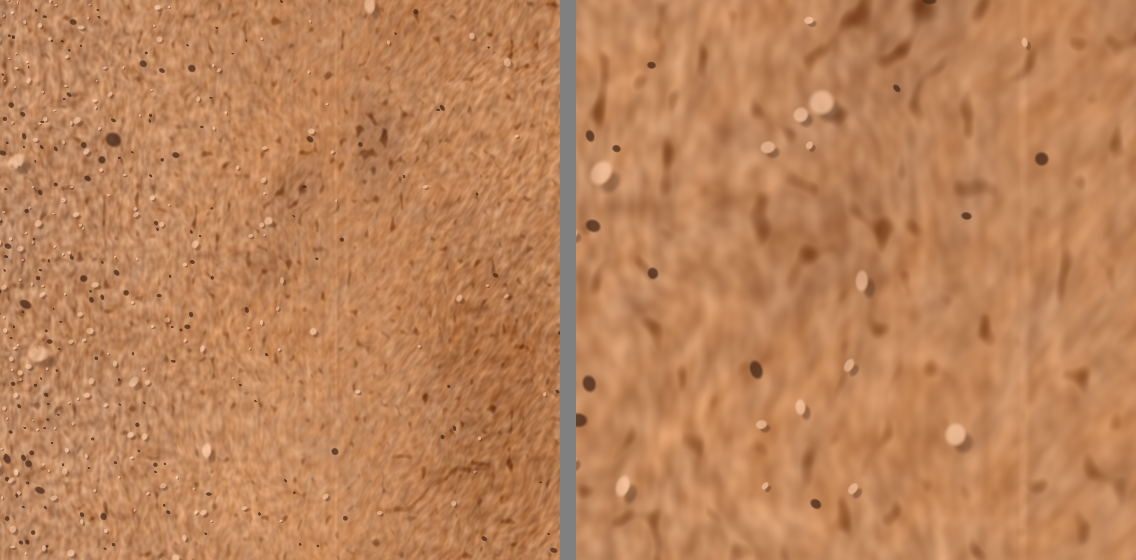
Left, the full canvas; right, a detail of the centre.
Give the GLSL for this texture, as a three.js fragment shader.

```glsl
varying vec2 vUv;

vec2 hash2(vec2 p) {
  vec3 q = fract(p.xyx * vec3(0.1031, 0.1030, 0.0973));
  q += dot(q, q.yzx + 33.33);
  return fract((q.xx + q.yz) * q.zy);
}

float cornerSlope(vec2 cell, vec2 offset) {
  float angle = 6.2832 * hash2(cell + 200.0).x;
  return dot(vec2(cos(angle), sin(angle)), offset);
}

float gradientNoise(vec2 p) {
  vec2 i = floor(p), f = fract(p);
  vec2 u = f * f * f * (f * (f * 6.0 - 15.0) + 10.0);
  vec2 x = vec2(1.0, 0.0);
  float low = mix(cornerSlope(i, f), cornerSlope(i + x, f - x), u.x);
  float high = mix(cornerSlope(i + x.yx, f - x.yx), cornerSlope(i + 1.0, f - 1.0), u.x);
  return 1.4 * mix(low, high, u.y);
}

// Two octaves of upright, elongated grain
float grain(vec2 p) {
  return gradientNoise(p * vec2(72.0, 43.0)) + 0.65 * gradientNoise(p * vec2(135.0, 85.0) + 31.0);
}

// Coverage of pale stones (x) and of dark holes and shadows (y), denser to the left
vec2 pebbles(vec2 uv, float scale, float density) {
  vec2 p = uv * scale, cover = vec2(0.0);
  for (int j = -1; j <= 1; j++) {
    for (int i = -1; i <= 1; i++) {
      vec2 id = floor(p) + vec2(float(i), float(j));
      vec2 place = hash2(id + scale), kind = hash2(id + scale + 57.0);
      float chance = density * (exp(-4.5 * max(id.x, 0.0) / scale) + 0.03);
      float present = step(hash2(id + scale + 113.0).x, chance);
      float radius = mix(0.13, 0.36, kind.y * kind.y);
      float turn = 3.14 * kind.x;
      mat2 spin = mat2(cos(turn), sin(turn), -sin(turn), cos(turn));
      vec2 stretch = vec2(1.0, 1.0 + 0.7 * place.y);
      vec2 d = p - id - place;
      float body = 1.0 - smoothstep(0.55 * radius, radius, length(stretch * (spin * d)));
      vec2 shifted = d - radius * vec2(0.6, -0.6);
      float shadow = 1.0 - smoothstep(0.4 * radius, radius, length(stretch * (spin * shifted)));
      float pale = step(0.45, kind.x);
      cover = max(cover, present * vec2(pale * body, mix(body, 0.5 * shadow * (1.0 - body), pale)));
    }
  }
  return cover;
}

float patchMask(vec2 uv, vec2 center, vec2 size) {
  return 1.0 - smoothstep(0.3, 1.0, length((uv - center) / size));
}

void main() {
  vec2 uv = vUv;
  float leftSide = 1.0 - smoothstep(0.0, 0.55, uv.x);
  float rightSide = smoothstep(0.4, 0.85, uv.x);
  vec2 warp = 0.012 * vec2(gradientNoise(uv * 9.0), gradientNoise(uv * 9.0 + 40.0));

  // Grain stands upright on the left and leans on the right
  vec2 upright = uv + warp;
  vec2 leaning = vec2(uv.x - 0.45 * uv.y, uv.y) + warp;
  float relief = mix(grain(upright), grain(leaning + 3.0), rightSide);
  float tone = relief * (0.09 + 0.035 * leftSide + 0.015 * rightSide);

  // Broad light and shade
  tone += 0.028 * gradientNoise(uv * vec2(5.0, 3.5) + 7.0);
  tone += 0.03 * gradientNoise(vec2(leaning.x * 18.0, leaning.y * 9.0));
  tone -= 0.06 * patchMask(uv, vec2(0.88, 0.27), vec2(0.16, 0.45));
  tone -= 0.02 * rightSide;
  tone += 0.03 * patchMask(uv, vec2(0.5, 0.2), vec2(0.2, 0.4));

  // Pits, gathered in a few stained patches
  float stain = patchMask(uv + 2.0 * warp, vec2(0.67, 0.75), vec2(0.07, 0.15));
  stain = max(stain, 0.8 * patchMask(uv + 2.0 * warp, vec2(0.53, 0.66), vec2(0.06, 0.09)));
  stain = max(stain, 0.5 * patchMask(uv + 2.0 * warp, vec2(0.46, 0.51), vec2(0.07, 0.07)));
  float pitNoise = gradientNoise(upright * vec2(62.0, 46.0) + 91.0);
  tone -= 0.2 * smoothstep(0.35 - 0.3 * stain, 0.9 - 0.2 * stain, pitNoise);
  tone -= 0.05 * stain;

  // Upright seam and faint scratches beside it
  float seam = 1.0 - smoothstep(0.0005, 0.004, abs(uv.x - 0.6 + 0.1 * warp.x));
  tone += 0.06 * seam * (0.6 + gradientNoise(vec2(3.0, uv.y * 7.0)));
  tone += 0.035 * gradientNoise(vec2(uv.x * 110.0, uv.y * 5.0)) * patchMask(uv, vec2(0.55, 0.5), vec2(0.15, 0.8));

  // Winding crack
  float crackY = 0.09 + 0.075 * smoothstep(0.71, 0.83, uv.x) + 0.012 * gradientNoise(vec2(uv.x * 28.0, 5.0));
  float crack = 1.0 - smoothstep(0.001, 0.008, abs(uv.y - crackY));
  tone -= 0.11 * crack * smoothstep(0.66, 0.71, uv.x) * (1.0 - smoothstep(0.83, 0.88, uv.x));

  // Earth colour, duller on the left, with orange flecks
  float warmth = 0.5 * gradientNoise(uv * 6.0 + 17.0) - 0.9 * leftSide + 0.35 - 0.8 * stain;
  warmth += 0.8 * gradientNoise(leaning * vec2(42.0, 28.0) + 60.0);
  vec3 color = vec3(0.752, 0.53, 0.367) + tone * vec3(1.0, 1.0, 0.93);
  color += warmth * vec3(0.022, -0.006, -0.032);

  // Scattered stones
  vec2 stones = max(pebbles(uv, 15.0, 0.3), pebbles(uv, 42.0, 0.75));
  color = mix(color, vec3(0.27, 0.15, 0.09), 0.75 * stones.y);
  color = mix(color, vec3(0.94, 0.75, 0.61) + 0.5 * tone, 0.75 * stones.x);
  gl_FragColor = vec4(clamp(color, 0.0, 1.0), 1.0);
}
```
